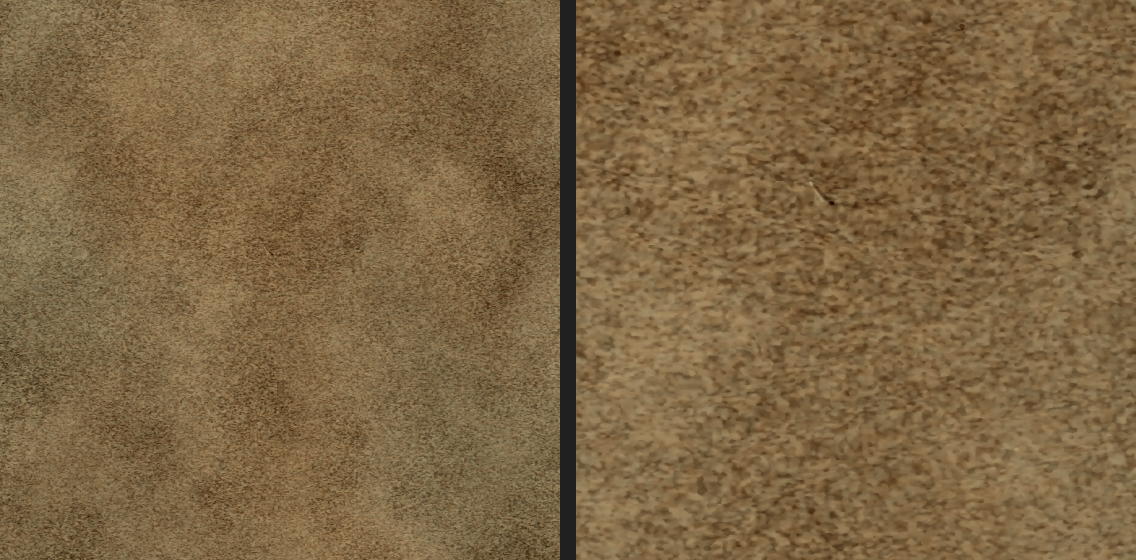
Left, the full canvas; right, a detail of the centre.
This texture is drawn by a Shadertoy shader. Its source:

```glsl
// Draws worn brown parchment: soft cloudy stains, fine horizontal fibre grain, dark flecks and a small crease.

const vec3 BASE_COLOR = vec3(0.496, 0.405, 0.270);
const vec3 TONE_SHIFT = vec3(1.0, 0.98, 0.84);     // light to dark direction
const vec3 WARM_SHIFT = vec3(0.016, -0.005, -0.014); // olive to rust direction
const vec2 STAIN_CELLS = vec2(7.0, 5.6);
const vec2 CLOUD_CELLS = vec2(14.0, 12.0);
const vec2 SMUDGE_CELLS = vec2(31.0, 38.0);
const vec2 FIBRE_CELLS = vec2(200.0, 370.0);
const vec2 GRIT_CELLS = vec2(345.0, 500.0);
const float STAIN_DEPTH = 0.052;
const float CLOUD_DEPTH = 0.042;
const float SMUDGE_DEPTH = 0.023;
const float FIBRE_DEPTH = 0.076;
const float GRIT_DEPTH = 0.090;
const float PIT_DEPTH = 0.045;
const float FLECK_CELLS = 42.0;
const float FLECK_DEPTH = 0.18;
const vec2 CREASE_CENTER = vec2(0.488, 0.546);

vec3 hash3(vec2 p) {
    vec3 q = fract(p.xyx * vec3(0.1031, 0.1030, 0.0973));
    q += dot(q, q.yxz + 33.33);
    return fract((q.xxy + q.yzz) * q.zyx);
}

// Smoothly blended cellular noise, from -1 to 1
float cellBlend(vec2 p) {
    vec2 cell = floor(p);
    float sum = 0.0, total = 0.0001;
    for (int y = -1; y <= 1; y++) {
        for (int x = -1; x <= 1; x++) {
            vec2 id = cell + vec2(x, y);
            vec3 h = hash3(id);
            vec2 d = id + 0.1 + 0.8 * h.xy - p;
            float w = max(0.0, 1.0 - dot(d, d) / 1.21);
            w *= w * w;
            sum += w * (2.0 * h.z - 1.0);
            total += w;
        }
    }
    return sum / total;
}

// Sparse small flecks, one candidate per cell
float flecks(vec2 uv, float density, float pixel) {
    vec2 p = uv * FLECK_CELLS;
    vec2 id = floor(p);
    vec3 place = hash3(id + 71.0);
    vec3 kind = hash3(id + 193.0);
    vec2 d = (p - id - 0.25 - 0.5 * place.xy) / FLECK_CELLS;
    d.y += 0.4 * (kind.x - 0.5) * d.x;
    d *= vec2(mix(0.5, 1.2, kind.y), 1.0);
    float radius = mix(0.0006, 0.0021, place.z * place.z);
    float spot = 1.0 - smoothstep(radius - pixel, radius + pixel, length(d));
    return spot * step(kind.z, density) * mix(0.4, 1.0, kind.x);
}

float stroke(vec2 p, vec2 a, vec2 b, float width, float pixel) {
    vec2 along = b - a;
    float t = clamp(dot(p - a, along) / dot(along, along), 0.0, 1.0);
    float d = length(p - a - along * t);
    return (1.0 - smoothstep(width - pixel, width + pixel, d)) * (1.0 - 0.5 * t);
}

void mainImage(out vec4 fragColor, in vec2 fragCoord) {
    float side = min(iResolution.x, iResolution.y);
    vec2 uv = fragCoord / side;
    float pixel = 0.7 / side;

    // Cloudy stains, loosened by layered sines
    vec2 warped = uv + 0.018 * sin(uv.yx * vec2(17.0, 14.0) + vec2(0.7, 2.1))
                     + 0.008 * sin(uv.yx * vec2(41.0, 37.0) + vec2(3.2, 0.4));
    float stain = cellBlend(warped * STAIN_CELLS + 11.0);
    float cloud = cellBlend(warped * CLOUD_CELLS + 37.0);
    float smudge = cellBlend(warped * SMUDGE_CELLS + 59.0);
    float tone = STAIN_DEPTH * stain + CLOUD_DEPTH * cloud + SMUDGE_DEPTH * smudge;

    // Fibre grain, wavering slightly off horizontal, with dark pits
    vec2 fibreUv = uv + vec2(0.0, 0.0012 * sin(uv.x * 61.0 + 9.0 * sin(uv.y * 23.0)));
    float fibre = cellBlend(fibreUv * FIBRE_CELLS + 83.0);
    float grit = cellBlend(fibreUv * GRIT_CELLS + 127.0);
    float roughness = 1.0 - 0.25 * cloud;
    tone += roughness * (FIBRE_DEPTH * fibre + GRIT_DEPTH * grit);
    tone += PIT_DEPTH * (0.12 - grit * grit);

    // Dark flecks gather in the darker stains, pale ones are rare
    float density = clamp(0.07 - 0.11 * (stain + cloud), 0.02, 0.25);
    tone -= FLECK_DEPTH * flecks(uv, density, pixel);
    tone += 0.6 * FLECK_DEPTH * flecks(uv + 3.37, 0.02, pixel);

    // Small crease with a pale lip
    vec2 c = uv - CREASE_CENTER;
    tone -= 0.16 * stroke(c, vec2(-0.013, 0.010), vec2(-0.002, -0.001), 0.0011, pixel);
    tone -= 0.13 * stroke(c, vec2(-0.003, 0.000), vec2(0.015, -0.003), 0.0010, pixel);
    tone += 0.15 * stroke(c, vec2(-0.015, 0.012), vec2(-0.008, 0.001), 0.0008, pixel);

    // Rust through the middle, olive toward the sides
    float warmth = 0.6 * cos(6.2832 * (uv.x - 0.49)) - 0.1
                 + 0.9 * cellBlend(warped * vec2(5.0, 3.6) + 151.0)
                 + 0.8 * cellBlend(uv * vec2(150.0, 230.0) + 173.0)
                 - 0.3 * fibre;

    vec3 color = BASE_COLOR + TONE_SHIFT * tone + WARM_SHIFT * warmth;
    fragColor = vec4(clamp(color, 0.0, 1.0), 1.0);
}
```
